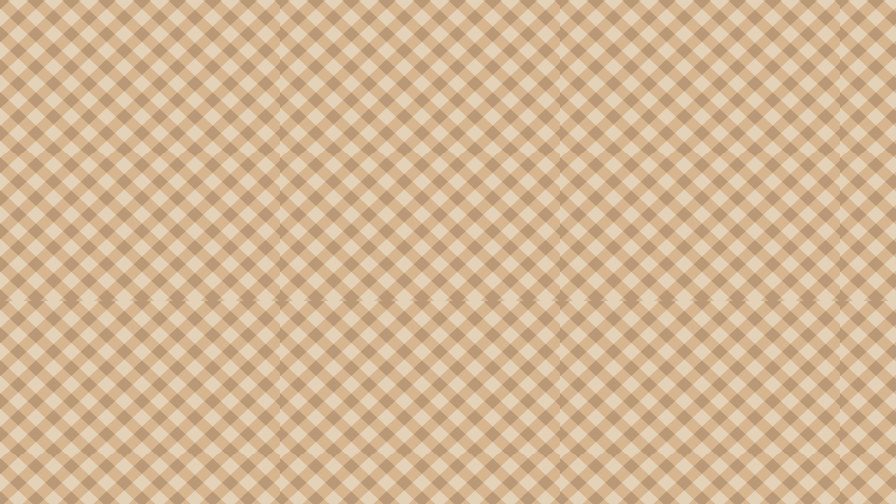
Write a Shadertoy shader that draws this pattern.

```glsl
// Diagonal gingham in tan and cream: two crossing sets of soft-edged stripes.
// The cloth is cut into large tiles that do not quite hold whole checks, so
// narrow joins show at the tile edges and a faint slip at mid-height.

// Coverage of a stripe centred on every whole number of t.
float stripe(float t, float blur) {
    float d = abs(fract(t + 0.5) - 0.5);
    return 1.0 - smoothstep(-0.5, 0.5, (d - 0.235) / blur);
}

// Two stripe sets sloping opposite ways; 0 is bare ground, 2 is a crossing.
float weave(vec2 check, float blur) {
    return stripe(check.x + check.y, blur) + stripe(check.x - check.y, blur);
}

void mainImage(out vec4 fragColor, in vec2 fragCoord) {
    // The canvas is 432 units tall, measured down from the top left.
    float unitsPerPixel = 432.0 / iResolution.y;
    vec2 p = vec2(fragCoord.x, iResolution.y - fragCoord.y) * unitsPerPixel;

    // Large tiles; the lower half of each slips a little.
    vec2 tileSize = vec2(240.0, 258.0);
    vec2 local = mod(p, tileSize);
    local.y += 0.9 * step(131.0, local.y);

    // Checks are slightly wider than tall.
    vec2 checkSize = vec2(30.3, 28.3);
    vec2 check = (local - vec2(0.5, 1.0)) / checkSize;
    float blur = 1.2 * unitsPerPixel * length(1.0 / checkSize);
    float layers = weave(check, blur);

    // Cream ground, tan single layer, brown crossings.
    vec3 cream = vec3(0.89, 0.82, 0.72);
    vec3 tan1 = vec3(0.84, 0.71, 0.56);
    vec3 brown = vec3(0.73, 0.60, 0.47);
    vec3 cloth = mix(cream, tan1, min(layers, 1.0));
    cloth = mix(cloth, brown, max(layers - 1.0, 0.0));
    fragColor = vec4(cloth, 1.0);
}
```
